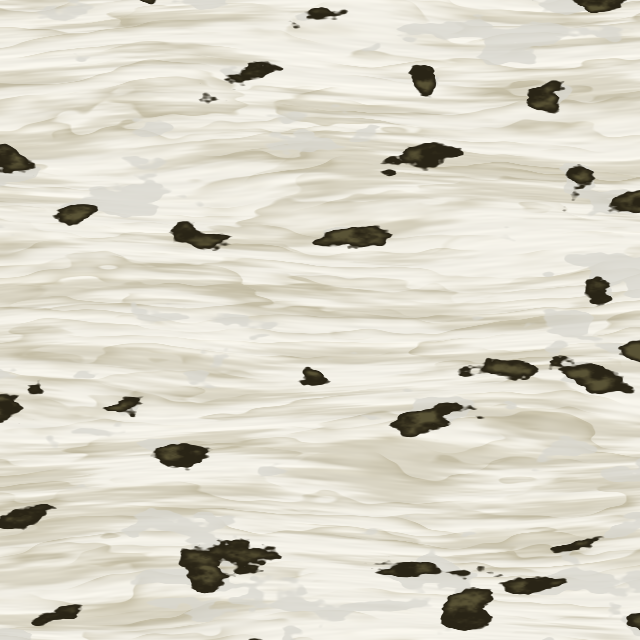
Reproduce this texture procedurally as a Shadertoy shader.

```glsl
// Pale birch bark with fine horizontal grain and ragged dark lenticels.

vec2 hash2(vec2 cell) {
    vec3 h = fract(cell.xyx * vec3(0.1031, 0.1030, 0.0973));
    h += dot(h, h.yzx + 33.33);
    return fract((h.xx + h.yz) * h.zy);
}

float valueNoise(vec2 p) {
    vec2 cell = floor(p), f = fract(p);
    f = f * f * (3.0 - 2.0 * f);
    float low = mix(hash2(cell).x, hash2(cell + vec2(1, 0)).x, f.x);
    float high = mix(hash2(cell + vec2(0, 1)).x, hash2(cell + vec2(1, 1)).x, f.x);
    return mix(low, high, f.y);
}

float layeredNoise(vec2 p) {
    float sum = 0.0, weight = 0.533;
    for (int i = 0; i < 4; i++) {
        sum += weight * valueNoise(p);
        p = p * 2.03 + 17.3;
        weight *= 0.5;
    }
    return sum;
}

// Cellular field: 1 at the heart of a scattered ellipse, 0 on its rim
float lenticels(vec2 p) {
    vec2 cellSize = vec2(0.2, 0.1);
    vec2 home = floor(p / cellSize);
    float field = -1.0;
    for (int y = -1; y <= 1; y++) {
        for (int x = -1; x <= 1; x++) {
            vec2 cell = home + vec2(x, y) + 50.0;
            vec2 shape = hash2(cell + 71.0);
            vec2 pick = hash2(cell + 137.0);
            if (pick.x > 0.58) continue;
            vec2 offset = p - (cell - 50.0 + hash2(cell)) * cellSize;
            offset.y -= offset.x * (pick.y - 0.5) * 0.5;
            vec2 radius = mix(vec2(0.028, 0.013), vec2(0.085, 0.03), shape);
            field = max(field, 1.0 - length(offset / radius));
        }
    }
    return field;
}

// Thin peeling layers: a crisp edge with a shadow fading to one side
float peelShadow(vec2 p, float count, float seed) {
    float bend = layeredNoise(p * vec2(3.5, 14.0) + seed);
    float ramp = fract(p.y * count + 4.0 * bend);
    float strength = smoothstep(0.4, 0.68, layeredNoise(p * vec2(5.0, 30.0) + seed + 9.0));
    return pow(ramp, 3.0) * smoothstep(1.0, 0.93, ramp) * strength;
}

void mainImage(out vec4 fragColor, in vec2 fragCoord) {
    vec2 p = fragCoord / iResolution.y;

    // Grain of the outer bark
    vec2 grainPoint = p + vec2(0.0, 0.012 * sin(p.x * 7.0 + 3.0 * sin(p.y * 9.0)));
    float streaks = layeredNoise(grainPoint * vec2(3.5, 48.0) + 5.0);
    float below = layeredNoise((grainPoint - vec2(0.0, 0.003)) * vec2(3.5, 48.0) + 5.0);
    float peel = peelShadow(grainPoint, 19.0, 23.0) + 0.8 * peelShadow(grainPoint, 37.0, 61.0);
    float tan_ = 0.6 * smoothstep(0.48, 0.68, streaks) + 0.85 * peel;

    vec3 cream = vec3(0.953, 0.943, 0.907);
    vec3 color = mix(cream, vec3(0.80, 0.775, 0.69), min(tan_, 1.15));
    color += clamp((below - streaks) * 0.22, -0.05, 0.03);

    // Worn grey skin, mostly around the lenticels
    float spot = lenticels(p);
    float wear = 0.5 * max(spot, -0.35) + 2.0 * (layeredNoise(p * vec2(9.0, 22.0) + 40.0) - 0.5);
    color = mix(color, vec3(0.845, 0.84, 0.81), 0.75 * smoothstep(0.18, 0.25, wear));

    // Ragged dark openings, olive towards the middle
    float ragged = spot + 2.4 * (layeredNoise(p * vec2(17.0, 38.0) + 90.0) - 0.5) - 0.3;
    float mottling = layeredNoise(p * vec2(30.0, 60.0) + 130.0);
    float olive = smoothstep(0.05, 0.55, ragged) * smoothstep(0.3, 0.65, mottling);
    vec3 dark = mix(vec3(0.16, 0.14, 0.085), vec3(0.35, 0.325, 0.21), olive);
    color = mix(color, dark, smoothstep(-0.09, 0.06, ragged));

    fragColor = vec4(clamp(color, 0.0, 1.0), 1.0);
}
```
